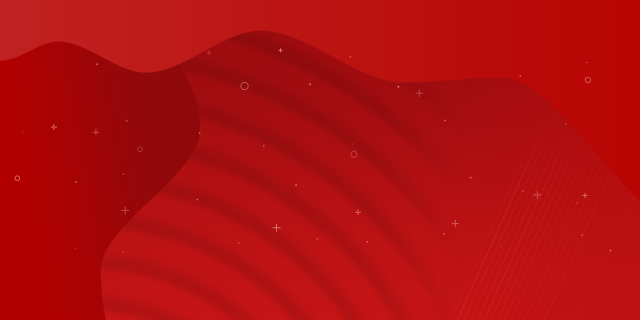
This background is drawn by a Shadertoy shader. Its source:

```glsl
const vec3 SKY_LEFT = vec3(0.75, 0.135, 0.13);
const vec3 SKY_RIGHT = vec3(0.72, 0.018, 0.01);
const vec3 BODY_TOP = vec3(0.615, 0.045, 0.055);
const vec3 BODY_BOTTOM = vec3(0.77, 0.077, 0.083);
const vec3 BLOB_BRIGHT = vec3(0.70, 0.0, 0.0);
const vec3 BLOB_DARK = vec3(0.56, 0.035, 0.045);
const vec3 MARK_COLOR = vec3(0.96, 0.62, 0.60);

const vec2 FOLD_CENTER = vec2(0.276, -0.56);
const float FOLD_RADIUS = 1.125;
const float FOLD_SPACING = 0.13;
const float FOLD_DEPTH = 0.10;
const float STREAK_SLANT = 0.45;
const float STREAK_START = 1.862;
const float STREAK_SPACING = 0.021;
const float STREAK_GAIN = 0.10;

// Crests and troughs of the upper wave
const int KNOTS = 7;
const vec2 WAVE[KNOTS] = vec2[KNOTS](
    vec2(0.0, 0.810), vec2(0.182, 0.870), vec2(0.456, 0.773),
    vec2(0.815, 0.904), vec2(1.263, 0.742), vec2(1.56, 0.758),
    vec2(2.161, 0.290));

float hash(vec2 p) {
    vec3 q = fract(p.xyx * vec3(0.1031, 0.1030, 0.0973));
    q += dot(q, q.yzx + 33.33);
    return fract((q.x + q.y) * q.z);
}

float cover(float d, float px) {
    return clamp(0.5 - d / px, 0.0, 1.0);
}

float waveHeight(float x) {
    float y = WAVE[0].y;
    for (int i = 1; i < KNOTS; i++)
        y += (WAVE[i].y - WAVE[i - 1].y) * smoothstep(WAVE[i - 1].x, WAVE[i].x, x);
    return y;
}

float blobEdge(float y) {
    float above = max(y - 0.596, 0.0);
    float below = max(0.154 - y, 0.0);
    return mix(0.315, 0.625, smoothstep(0.154, 0.596, y))
         - 1.58 * above * above + 0.66 * below * below;
}

// Soft creases on concentric arcs, steeper on the inner side
float foldShade(vec2 p) {
    float s = (length(p - FOLD_CENTER) - FOLD_RADIUS) / FOLD_SPACING;
    s = fract(s + 0.5) - 0.5;
    float crease = 1.0 - smoothstep(0.0, s > 0.0 ? 0.45 : 0.22, abs(s));
    return crease * (1.0 - smoothstep(1.15, 1.5, p.x));
}

// Fine slanted lines in the lower right
float streaks(vec2 p, float px) {
    float u = p.x + (1.0 - p.y) * STREAK_SLANT;
    float k = u / STREAK_SPACING;
    float d = abs(fract(k) - 0.5) * STREAK_SPACING;
    float gain = 0.3 + 0.7 * hash(vec2(floor(k), 7.0));
    float fade = smoothstep(STREAK_START - 0.03, STREAK_START + 0.02, u)
               * exp(-3.5 * max(u - STREAK_START, 0.0))
               * (1.0 - smoothstep(0.40, 0.66, p.y));
    return cover(d - 0.002, px) * gain * fade;
}

// Scattered marks: kind 0 is a dot, 1 a plus, 2 a ring
float marks(vec2 p, float px, int kind, float cell, float density) {
    vec2 id = floor(p / cell);
    vec2 seed = id + 17.0 * float(kind + 1);
    vec2 jitter = vec2(hash(seed + 3.1), hash(seed + 8.7));
    vec2 center = (id + 0.15 + 0.7 * jitter) * cell;
    float present = step(hash(seed), density)
                  * step(0.17, center.y) * step(center.y, 0.90);
    vec2 q = abs(p - center);
    float size = hash(seed + 5.3);
    float d = length(q) - mix(0.0018, 0.003, size);
    if (kind == 1) {
        float arm = mix(0.006, 0.012, size);
        d = max(min(q.x, q.y) - 0.0015, max(q.x, q.y) - arm);
    }
    if (kind == 2)
        d = abs(length(q) - mix(0.007, 0.015, size)) - 0.0013;
    return present * cover(d, px) * mix(0.25, 0.75, hash(seed + 9.9));
}

void mainImage(out vec4 fragColor, in vec2 fragCoord) {
    vec2 p = fragCoord / iResolution.y;
    float px = 1.0 / iResolution.y;

    // Backdrop
    vec3 color = mix(SKY_LEFT, SKY_RIGHT, clamp(p.x * 0.5, 0.0, 1.0));

    // Folded main body
    vec3 body = mix(BODY_BOTTOM, BODY_TOP, smoothstep(-0.05, 0.95, p.y));
    body = mix(body, vec3(0.72, 0.05, 0.05), 0.5 * smoothstep(1.3, 2.0, p.x));
    body *= 1.0 - FOLD_DEPTH * foldShade(p);
    body += STREAK_GAIN * streaks(p, px) * vec3(0.8, 0.5, 0.5);

    // Dark blob on the left
    float across = smoothstep(0.0, 0.62, p.x + 0.18 * (p.y - 0.4));
    vec3 blob = mix(BLOB_BRIGHT, BLOB_DARK, across);
    body = mix(body, blob, cover(p.x - blobEdge(p.y), 1.4 * px));
    color = mix(color, body, cover(p.y - waveHeight(p.x), 1.4 * px));

    // Sparkles
    float sparkle = marks(p, px, 0, 0.17, 0.6);
    sparkle = max(sparkle, marks(p, px, 1, 0.25, 0.6));
    sparkle = max(sparkle, marks(p, px, 2, 0.33, 0.45));
    color = mix(color, MARK_COLOR, sparkle);

    fragColor = vec4(color, 1.0);
}
```
